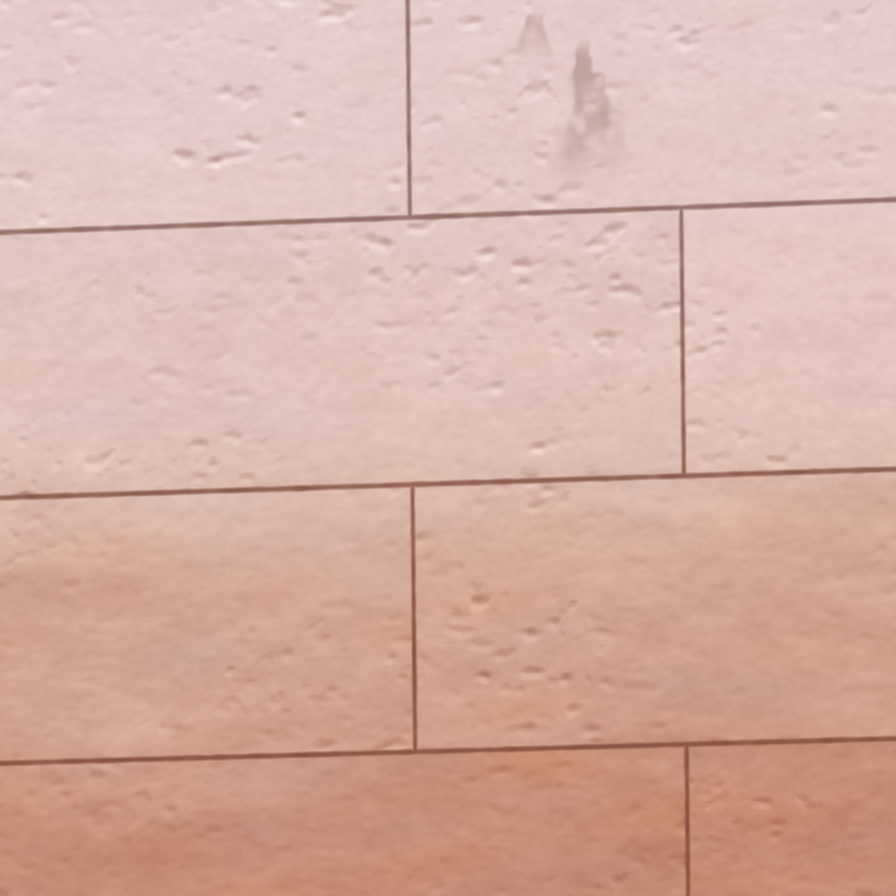
Reproduce this texture procedurally as a three.js fragment shader.

```glsl
// Pale pink stone-look planks in a staggered bond, warming to terracotta at the bottom.
varying vec2 vUv;

// Layout, in canvas units
const float FIRST_JOINT = 0.148;
const float ROW_HEIGHT = 0.2963;
const float ROW_SPREAD = 0.0044;   // rows open slightly to the right
const float ROW_SLOPE = 0.0278;
const float PLANK_LENGTH = 0.91;
const float EVEN_JOINT = 0.465;
const float ODD_JOINT = 0.768;
const float JOINT_LEAN = 0.01;
const float BED_HALF_WIDTH = 0.0028;
const float END_HALF_WIDTH = 0.0023;
const float SOFTNESS = 0.0021;

// Surface strengths
const float STREAK_AMOUNT = 0.024;
const float BLOTCH_AMOUNT = 0.011;
const float FLECK_AMOUNT = 0.016;
const float GRAIN_AMOUNT = 0.013;
const float PIT_SHADE = 0.15;
const float PIT_SHINE = 0.085;
const float PLANK_VARIATION = 0.015;

// Colours
const vec3 TERRACOTTA = vec3(0.775, 0.55, 0.455);
const vec3 CLAY = vec3(0.825, 0.65, 0.575);
const vec3 ROSE = vec3(0.888, 0.77, 0.738);
const vec3 PALE_PINK = vec3(0.895, 0.80, 0.792);
const vec3 JOINT_WARM = vec3(0.52, 0.31, 0.24);
const vec3 JOINT_COOL = vec3(0.56, 0.42, 0.40);
const vec3 STAIN = vec3(0.69, 0.56, 0.53);

vec3 hash3(vec2 p) {
  vec3 q = vec3(dot(p, vec2(127.1, 311.7)), dot(p, vec2(269.5, 183.3)),
                dot(p, vec2(419.2, 371.9)));
  return fract(sin(q) * 43758.5);
}

// Smooth cellular noise: one signed bump at a random point of each cell
float cellNoise(vec2 p) {
  vec2 cell = floor(p);
  float sum = 0.0;
  for (int j = -1; j <= 1; j++) {
    for (int i = -1; i <= 1; i++) {
      vec2 id = cell + vec2(float(i), float(j));
      vec3 h = hash3(id);
      vec2 d = p - id - h.xy;
      float bump = max(0.0, 1.0 - dot(d, d));
      sum += (2.0 * h.z - 1.0) * bump * bump * bump;
    }
  }
  return sum;
}

// Shallow pits with gently sloped, uneven walls
float pits(vec2 p) {
  float depth = cellNoise(p * vec2(40.0, 88.0)) + 0.5 * cellNoise(p * vec2(85.0, 150.0));
  return max(0.0, depth - 0.3);
}

float joint(float dist, float halfWidth) {
  return 1.0 - smoothstep(halfWidth - SOFTNESS, halfWidth + SOFTNESS, dist);
}

// Smudge that widens and fades as it runs down from its tip
float smudge(vec2 p, vec2 tip, float run, float spread) {
  float depth = (tip.y - p.y) / run;
  float halfWidth = run * spread * (0.15 + max(depth, 0.0));
  float side = 1.0 - smoothstep(0.5, 1.1, abs(p.x - tip.x) / halfWidth);
  return side * smoothstep(0.0, 0.15, depth) * (1.0 - smoothstep(0.35, 1.0, depth));
}

void main() {
  vec2 uv = vUv;

  // Plank grid
  float height = ROW_HEIGHT + ROW_SPREAD * uv.x;
  float row = (uv.y - FIRST_JOINT - ROW_SLOPE * uv.x) / height;
  float rowId = floor(row);
  float start = mix(EVEN_JOINT, ODD_JOINT, mod(rowId, 2.0));
  float col = (uv.x + JOINT_LEAN * uv.y - start) / PLANK_LENGTH;
  vec2 plank = vec2(floor(col), rowId);
  vec3 tone = hash3(plank + 7.0);
  vec2 p = vec2(uv.x, uv.y - ROW_SLOPE * uv.x) + floor(tone.xy * 8.0);

  // Light falling off from top left to bottom right
  float light = uv.y - 0.09 * (uv.x - 0.5) + 0.03 * cellNoise(p * vec2(4.0, 6.0));
  vec3 color = mix(TERRACOTTA, CLAY, smoothstep(0.0, 0.32, light));
  color = mix(color, ROSE, smoothstep(0.3, 0.57, light));
  color = mix(color, PALE_PINK, smoothstep(0.55, 0.95, light));
  color += PLANK_VARIATION * (tone.z - 0.5);

  // Lengthwise streaks, hue drift, blotches, short flecks and fine grain
  float warmth = 1.0 - smoothstep(0.15, 0.75, uv.y);
  vec2 bent = p + vec2(0.0, 0.006 * sin(9.0 * p.x) + 0.003 * sin(23.0 * p.x + 1.7));
  float streak = cellNoise(bent * vec2(5.0, 26.0)) + 0.8 * cellNoise(bent * vec2(13.0, 62.0));
  float drift = cellNoise(bent * vec2(8.0, 23.0) + 31.0);
  float blotch = cellNoise(p * vec2(22.0, 30.0) + 43.0);
  float fleck = cellNoise(bent * vec2(42.0, 115.0) + 17.0);
  float grain = cellNoise(p * vec2(95.0, 140.0)) + 0.5 * cellNoise(p * vec2(200.0, 210.0));
  color += STREAK_AMOUNT * (0.3 + 0.7 * warmth) * streak * vec3(0.8, 1.0, 1.05);
  color += 0.02 * (0.2 + warmth) * drift * vec3(0.4, -0.1, -0.9);
  color += BLOTCH_AMOUNT * blotch * vec3(0.6, 1.0, 1.0);
  color += FLECK_AMOUNT * (0.6 + 0.5 * warmth) * fleck + GRAIN_AMOUNT * grain;

  // Clustered pits, shaded above and catching light below
  float cluster = 0.15 + 0.85 * smoothstep(-0.2, 0.6, cellNoise(p * vec2(7.0, 11.0) + 11.0));
  float relief = PIT_SHINE * pits(p + vec2(0.002, 0.008)) - PIT_SHADE * pits(p);
  color += cluster * relief * vec3(0.8, 1.0, 1.0);

  // Worn smudges on the upper plank, ragged along their edges
  float tear = cellNoise(uv * vec2(38.0, 26.0) + 5.0) + 0.5 * cellNoise(uv * vec2(90.0, 70.0));
  vec2 torn = uv + vec2(0.010, 0.006) * tear;
  float stain = smudge(torn, vec2(0.655, 0.962), 0.17, 0.26);
  stain += 0.35 * smudge(torn, vec2(0.67, 0.9), 0.12, 0.5);
  stain += 0.7 * smudge(torn, vec2(0.595, 0.99), 0.065, 0.5);
  color = mix(color, STAIN, 0.65 * min(stain, 1.0) * smoothstep(-1.2, 0.2, tear));

  // Joints with a slightly rough edge and uneven filling
  float rough = 0.0004 * cellNoise(uv * vec2(75.0, 75.0));
  float bed = abs(row - floor(row + 0.5)) * height + rough;
  float end = abs(col - floor(col + 0.5)) * PLANK_LENGTH + rough;
  float gap = max(joint(bed, BED_HALF_WIDTH), joint(end, END_HALF_WIDTH));
  float filling = 0.88 + 0.1 * cellNoise(uv * 60.0 + 3.0);
  vec3 jointColor = mix(JOINT_WARM, JOINT_COOL, smoothstep(0.2, 0.95, uv.y));
  color = mix(color, jointColor, clamp(filling, 0.0, 1.0) * gap);

  gl_FragColor = vec4(clamp(color, 0.0, 1.0), 1.0);
}
```
